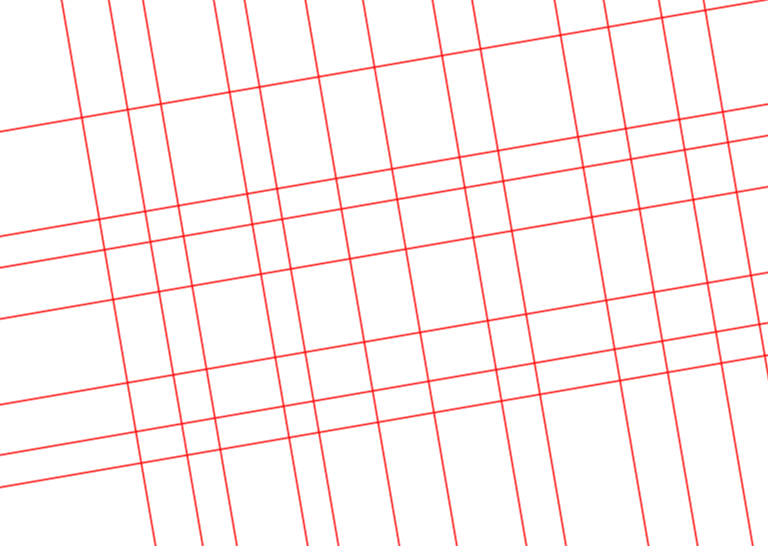
This pattern is drawn by a WebGL 1 fragment shader. Its source:

```glsl
precision highp float;

// Two crossing families of thin red lines on white, tilted as one grid.
// Each family is evenly pitched, then layered sines shift every line
// to make the gaps irregular. Lengths are in canvas heights.

uniform vec2 u_resolution;

const vec3 PAPER = vec3(1.0);
const vec3 INK = vec3(1.0, 0.0, 0.0);
const float TILT = 0.1705;          // grid rotation in radians
const float LINE_REACH = 0.0033;    // distance at which a line fades out
const float LINE_STRENGTH = 0.85;   // ink opacity on the centre of a line
const int MAX_LINES = 13;

// Steep family: line count, first offset, pitch and sine layers
const int STEEP_COUNT = 13;
const float STEEP_START = 0.2646;
const float STEEP_PITCH = 0.0969;
const vec3 STEEP_AMP = vec3(0.30, 0.134, 0.112);
const vec3 STEEP_FREQ = vec3(0.483, 1.933, 3.1416);
const vec3 STEEP_PHASE = vec3(2.62, 1.815, -1.571);

// Shallow family
const int SHALLOW_COUNT = 7;
const float SHALLOW_START = 0.0651;
const float SHALLOW_PITCH = 0.1070;
const vec3 SHALLOW_AMP = vec3(0.35, 0.08, 0.0);
const vec3 SHALLOW_FREQ = vec3(2.094, 3.1416, 0.0);
const vec3 SHALLOW_PHASE = vec3(1.034, 1.571, 0.0);

// Distance from a coordinate to the nearest line of one family
float familyDistance(float coord, int count, float start, float pitch,
                     vec3 amp, vec3 freq, vec3 phase) {
  float nearest = 10.0;
  for (int i = 0; i < MAX_LINES; i++) {
    if (i >= count) break;
    float index = float(i);
    float shift = dot(amp, sin(freq * index + phase));
    nearest = min(nearest, abs(coord - start - pitch * (index + shift)));
  }
  return nearest;
}

// Soft line profile, never narrower than one pixel
float lineInk(float dist) {
  float reach = max(LINE_REACH, 1.0 / u_resolution.y);
  return LINE_STRENGTH * max(0.0, 1.0 - dist / reach);
}

void main() {
  vec2 p = gl_FragCoord.xy / u_resolution.y;

  // Coordinates along the tilted grid axes
  vec2 axis = vec2(cos(TILT), sin(TILT));
  float along = dot(p, axis);
  float across = dot(p, vec2(-axis.y, axis.x));

  float steep = lineInk(familyDistance(along, STEEP_COUNT, STEEP_START,
      STEEP_PITCH, STEEP_AMP, STEEP_FREQ, STEEP_PHASE));
  float shallow = lineInk(familyDistance(across, SHALLOW_COUNT, SHALLOW_START,
      SHALLOW_PITCH, SHALLOW_AMP, SHALLOW_FREQ, SHALLOW_PHASE));

  // Layer both inks so that crossings come out denser
  float ink = 1.0 - (1.0 - steep) * (1.0 - shallow);
  gl_FragColor = vec4(mix(PAPER, INK, ink), 1.0);
}
```
